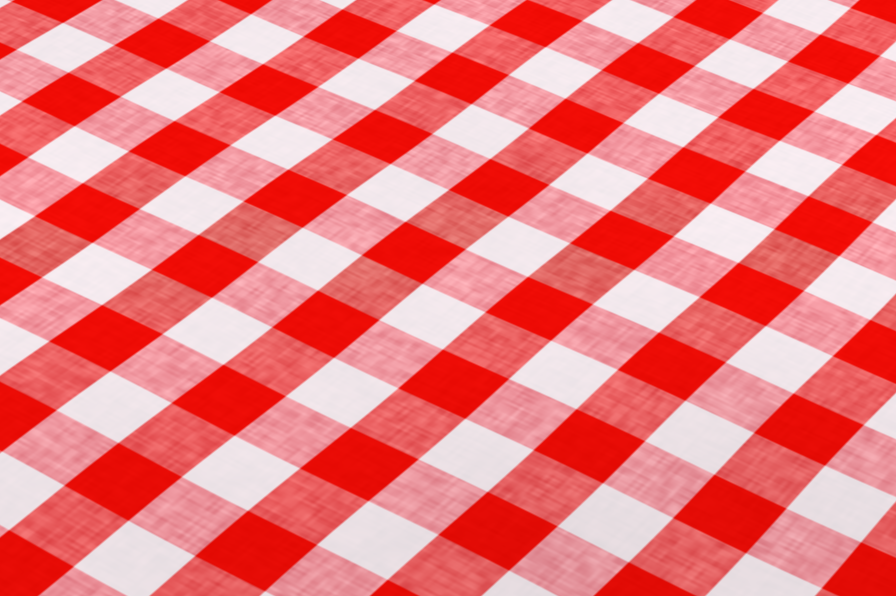
Write a Shadertoy shader that draws this texture.

```glsl
// Red and white gingham cloth seen at a slant: a projective map turns the canvas
// into cloth coordinates, where two sets of half-period stripes cross.
// Stretched thread noise and soft layered sines add weave, folds and light.

const vec3 WHITE = vec3(0.945, 0.905, 0.922);
const vec3 PINK  = vec3(0.942, 0.590, 0.625);
const vec3 ROSE  = vec3(0.930, 0.375, 0.380);
const vec3 RED   = vec3(0.930, 0.045, 0.020);

// Canvas (0..1) to cloth; one unit is one repeat, red squares lie on integers.
vec2 clothCoords(vec2 p) {
    const vec2 center  = vec2(0.4635, 0.5762);
    const vec2 axisU   = vec2(0.1131, 0.1349);
    const vec2 axisV   = vec2(0.1257, -0.1053);
    const vec2 horizon = vec2(0.0359, -0.0237);
    return inverse(mat2(axisU - horizon.x * p, axisV - horizon.y * p)) * (p - center);
}

float hash(vec2 cell) {
    vec3 q = fract(cell.xyx * vec3(0.1031, 0.1030, 0.0973));
    q += dot(q, q.yzx + 33.33);
    return fract((q.x + q.y) * q.z);
}

float valueNoise(vec2 x) {
    vec2 i = floor(x), f = fract(x);
    f = f * f * (3.0 - 2.0 * f);
    return mix(mix(hash(i), hash(i + vec2(1, 0)), f.x),
               mix(hash(i + vec2(0, 1)), hash(i + vec2(1, 1)), f.x), f.y);
}

// Signed streaks of uneven yarn running along the second coordinate.
float threads(vec2 x, float perRepeat) {
    float fine = valueNoise(x * vec2(perRepeat, 7.0) + 400.0);
    float slub = valueNoise(x * vec2(perRepeat * 0.45, 14.0) + 900.0);
    return 0.6 * fine + 0.4 * slub - 0.5;
}

// Smooth coverage of a stripe half a repeat wide, centred on integers.
vec2 stripes(vec2 x, vec2 blur) {
    vec2 inside = 0.25 - abs(fract(x + 0.5) - 0.5);
    return smoothstep(-blur, blur, inside);
}

// Gentle light and dark patches from layered sines, about -1 to 1.
float softFolds(vec2 p) {
    return 0.5 * sin(5.0 * p.x + 3.0 * p.y + 0.6)
         + 0.3 * sin(9.0 * p.y - 7.0 * p.x + 2.0)
         + 0.2 * sin(17.0 * p.x + 11.0 * p.y);
}

void mainImage(out vec4 fragColor, in vec2 fragCoord) {
    vec2 p = fragCoord / iResolution.xy;
    vec2 cloth = clothCoords(p);
    vec2 blur = 0.7 * fwidth(cloth) + 0.003;

    // Slight ripple of the fabric
    cloth += 0.010 * sin(2.3 * cloth.yx + vec2(0.4, 1.7));

    // Crossing stripes: pale across, deeper along, solid red where both meet
    vec2 band = stripes(cloth, blur);
    vec3 color = mix(mix(WHITE, PINK, band.x), mix(ROSE, RED, band.x), band.y);
    float mixedWeave = band.x + band.y - 2.0 * band.x * band.y;

    // Yarn grain, strongest where red and white threads interlace
    float grain = threads(cloth, 44.0) + threads(cloth.yx, 38.0);
    color += grain * mix(vec3(0.025, 0.015, 0.015), vec3(0.07, 0.15, 0.14), mixedWeave);

    // Duller mixed cells along a soft band across the middle
    float dull = exp(-pow((p.y - 0.58) / 0.12, 2.0));
    color -= dull * mixedWeave * band.y * vec3(0.06, -0.02, 0.0);

    // Light falls off towards the lower edge
    float folds = softFolds(p);
    float light = 0.96 + 0.055 * smoothstep(0.0, 0.6, p.y) + 0.015 * folds;
    color *= light;
    color.gb -= 0.02 * mixedWeave * folds;

    fragColor = vec4(clamp(color, 0.0, 1.0), 1.0);
}
```
